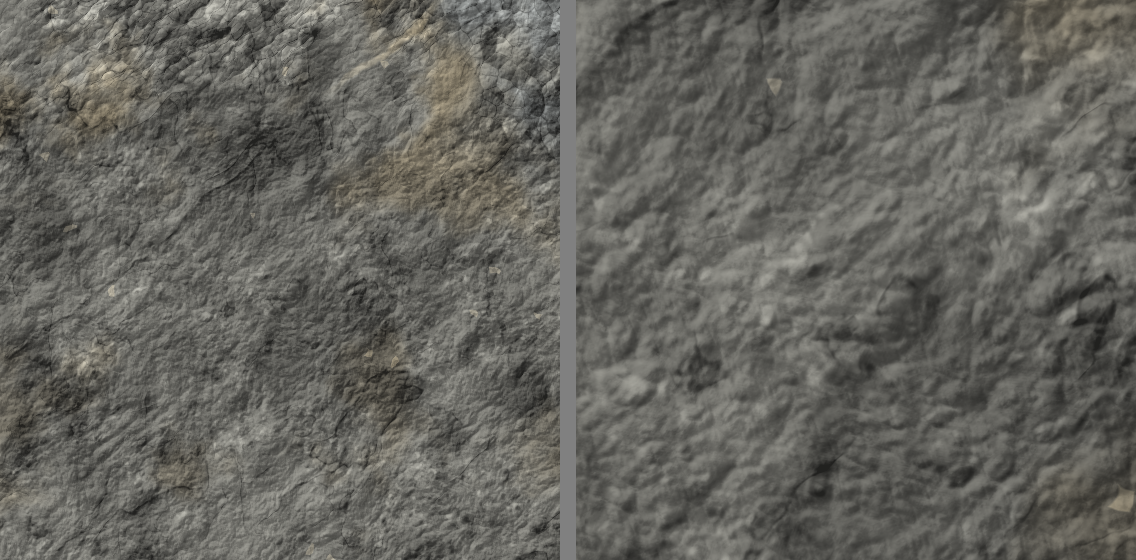
Left: the whole. Right: its middle third, enlarged.
A three.js fragment shader for this texture:

```glsl
// Weathered grey rock face: creased fractal relief lit from the upper left,
// slanted slate shards along the top, rubble in the top right corner,
// diagonal cracks, upright dark streaks, faint ochre stains and pale chips.
varying vec2 vUv;

float hash(vec2 p) {
  vec3 q = fract(p.xyx * 0.1031);
  q += dot(q, q.yzx + 33.33);
  return fract((q.x + q.y) * q.z);
}

float noise(vec2 p) {
  vec2 i = floor(p), f = fract(p);
  f = f * f * (3.0 - 2.0 * f);
  return mix(mix(hash(i), hash(i + vec2(1, 0)), f.x),
             mix(hash(i + vec2(0, 1)), hash(i + 1.0), f.x), f.y);
}

// x = smooth fractal sum, y = the same octaves folded into sharp creases
vec2 fractal(vec2 p) {
  vec2 sum = vec2(0.0);
  float gain = 0.5;
  for (int i = 0; i < 5; i++) {
    float n = noise(p);
    sum += gain * vec2(n, abs(2.0 * n - 1.0));
    p = mat2(0.8, 0.6, -0.6, 0.8) * p * 2.03 + 11.7;
    gain *= 0.52;
  }
  return sum;
}

float fbm(vec2 p) { return fractal(p).x; }

// Voronoi stones: x = gap to the border, y = random id, zw = offset from centre
vec4 stones(vec2 p) {
  vec2 cell = floor(p), nearOffset = vec2(0.0);
  float first = 9.0, second = 9.0, id = 0.0;
  for (int y = -1; y <= 1; y++) {
    for (int x = -1; x <= 1; x++) {
      vec2 c = cell + vec2(x, y);
      vec2 d = p - c - vec2(hash(c + 3.1), hash(c + 47.3));
      float r = length(d);
      if (r < first) {
        second = first;
        first = r;
        nearOffset = d;
        id = hash(c + 91.7);
      } else {
        second = min(second, r);
      }
    }
  }
  return vec4(second - first, id, nearOffset);
}

// Turns the canvas so that x runs along the bedding, up to the right
vec2 bedding(vec2 p) {
  return vec2(dot(p, vec2(0.76, 0.65)), dot(p, vec2(-0.65, 0.76)));
}

float height(vec2 p) {
  vec2 q = p + 0.016 * vec2(noise(p * 11.0), noise(p * 11.0 + 31.0));
  vec2 coarse = fractal(bedding(q) * vec2(10.0, 13.0));
  vec2 fine = fractal(bedding(q) * vec2(31.0, 38.0) + 71.0);
  return coarse.x + 0.45 * coarse.y + 0.42 * fine.y;
}

// Tone of a stone with a tilted face and a dark joint
float facet(vec4 s, vec2 tilt) {
  float inside = smoothstep(0.0, 0.15, s.x);
  return 0.26 * (s.y - 0.45) * inside + dot(s.zw, tilt) - 0.05 * (1.0 - inside);
}

// Short creases where noise crosses its middle level, with one shaded side
float crease(vec2 p, float width) {
  float level = noise(p) + 0.3 * noise(p * 2.7 + 5.0) + 0.14 * noise(p * 6.1) - 0.72;
  float core = 1.0 - smoothstep(0.0, width, abs(level));
  float shade = smoothstep(-width, 0.0, level) * (1.0 - smoothstep(0.0, 6.0 * width, level));
  return (0.6 * core + 0.4 * shade) * smoothstep(0.45, 0.75, noise(p * 0.9 + 29.0));
}

void main() {
  vec2 p = vUv;
  vec2 warped = p + 0.03 * (vec2(fbm(p * 9.0), fbm(p * 9.0 + 23.0)) - 0.5);
  vec2 bed = bedding(warped);
  float broad = fbm(p * 4.0 + 8.0);

  // Zones: slate shards in the upper band, rubble in the right corner
  float rubbleZone = smoothstep(0.82, 0.92, p.x + 0.35 * (broad - 0.5)) * smoothstep(0.66, 0.82, p.y);
  float shardZone = smoothstep(0.64, 0.84, p.y - 0.14 * p.x + 0.25 * (broad - 0.5)) * (1.0 - rubbleZone);

  // Broad patches, then relief with softly limited contrast
  float slope = 0.0066 * (height(p) - height(p + vec2(-0.0022, 0.0026))) / 0.0034;
  float tone = 0.42 + 0.21 * (broad - 0.5) + 0.2 * (fbm(warped * 17.0) - 0.5);
  tone += slope / (1.0 + 3.0 * abs(slope)) * (1.0 - 0.25 * shardZone);

  // Pale mineral flecks and dark pits, gathered in patches
  float gathered = smoothstep(0.3, 0.65, fbm(p * 8.0 + 90.0));
  float grain = noise(bed * vec2(85.0, 120.0)) * 0.6 + noise(warped * 170.0) * 0.4;
  tone += gathered * (0.13 * smoothstep(0.58, 0.85, grain) - 0.1 * smoothstep(0.58, 0.85, 1.0 - grain));

  vec2 rough = bed + 0.008 * (vec2(noise(p * 70.0), noise(p * 70.0 + 7.0)) - 0.5);
  float shards = facet(stones(rough * vec2(15.0, 52.0)), vec2(0.03, 0.09))
               + 0.8 * facet(stones(rough * vec2(36.0, 95.0) + 40.0), vec2(0.03, 0.09));
  float rubble = facet(stones(warped * vec2(44.0, 38.0)), vec2(-0.06, 0.1));
  tone += shardZone * (shards * (0.45 + gathered * 0.55) + 0.03) + rubbleZone * 0.8 * rubble;

  // Upright streaks at the lower left, shaded hollows elsewhere
  float streakZone = (1.0 - smoothstep(0.25, 0.55, p.x)) * (1.0 - smoothstep(0.45, 0.7, p.y));
  tone += streakZone * 0.24 * (fbm(warped * vec2(19.0, 4.0)) - 0.53);
  tone -= 0.09 * smoothstep(0.54, 0.66, fbm(warped * vec2(9.0, 7.0) + 60.0));

  // One long crack with a shaded lower lip, and many small creases
  float line = warped.y - 0.345 - 0.8 * warped.x + 0.05 * (fbm(p * 14.0) - 0.5);
  float crackReach = 1.0 - smoothstep(0.45, 0.62, p.x);
  float core = 1.0 - smoothstep(0.001, 0.005, abs(line));
  float shade = smoothstep(-0.04, 0.0, line) * (1.0 - smoothstep(0.0, 0.006, line));
  tone -= crackReach * (0.1 * core + 0.06 * shade) * (0.2 + 1.2 * noise(p * 23.0));
  tone -= 0.15 * crease(bed * vec2(7.0, 13.0) + 19.0, 0.03);
  tone -= 0.13 * crease(warped * vec2(17.0, 9.0) + 52.0, 0.035);
  tone -= 0.1 * crease(bed * vec2(22.0, 36.0) + 83.0, 0.06);

  // Pale slab that carries the crack on to the top edge
  float slab = (1.0 - smoothstep(0.004, 0.012, abs(line - 0.018))) * smoothstep(0.82, 0.88, p.y);
  tone += 0.12 * slab * smoothstep(0.58, 0.63, p.x);

  // Sparse pale chips
  vec4 chip = stones(rough * 65.0 + 13.0);
  float chips = step(0.997, chip.y) * smoothstep(0.05, 0.25, chip.x);
  tone += chips * 0.15;

  // Warm grey, ochre stains and blue-grey rubble
  float stain = smoothstep(0.5, 0.74, fbm(warped * 6.0 + 35.0)) * (0.35 + 0.35 * smoothstep(0.5, 0.8, p.y));
  vec3 tint = mix(vec3(1.0, 0.995, 0.945), vec3(1.1, 1.0, 0.8), min(1.0, stain + 0.3 * chips + 0.3 * slab));
  tint = mix(tint, vec3(0.95, 1.0, 1.03), 0.5 * rubbleZone);
  gl_FragColor = vec4(clamp(tone, 0.13, 0.78) * tint, 1.0);
}
```
